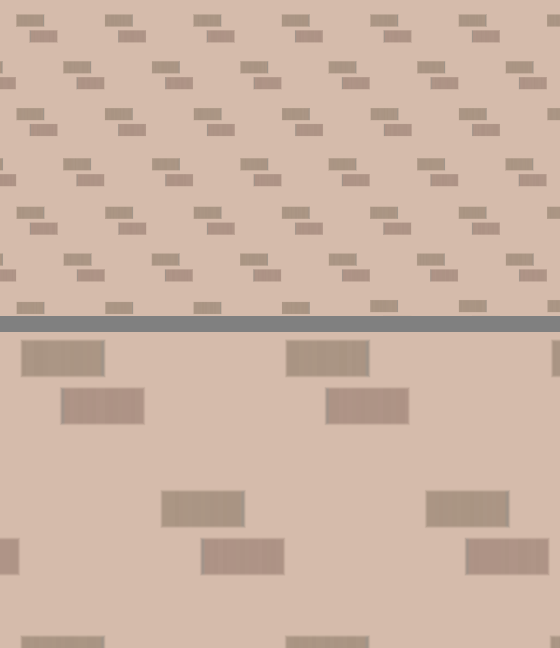
Top, the full canvas; bottom, a detail of the centre.
This pattern is drawn by a Shadertoy shader. Its source:

```glsl
// Staggered rows of paired bricks on a warm sand ground. Each row is folded into
// repeating cells, and each cell holds two box distance fields with soft edges,
// a faint grey rim on one side, slight streaks and small placement drift.

const float UNITS       = 432.0;               // canvas height in design units
const int   ROWS        = 7;
const float ROW_PITCH   = 64.0;
const float FIRST_TOP   = 19.8;                // distance from the top edge
const float COL_PITCH   = 120.9;
const float FIRST_LEFT  = 22.8;
const float STAGGER     = 64.0;                // shift of every other row
const vec2  BRICK       = vec2(38.0, 16.5);
const vec2  PAIR_OFFSET = vec2(18.0, 21.7);    // upper brick to lower brick
const float CELL_MARGIN = 20.0;
const float SOFTNESS    = 0.9;
const float JITTER      = 0.7;
const float RIM_WIDTH   = 1.6;

const vec3 GROUND = vec3(0.835, 0.735, 0.670);
const vec3 UPPER  = vec3(0.667, 0.584, 0.516);
const vec3 LOWER  = vec3(0.682, 0.578, 0.525);
const vec3 RIM    = vec3(0.600, 0.575, 0.545);

float hash(vec2 p) {
    return fract(sin(dot(p, vec2(127.1, 311.7))) * 43758.5453);
}

// Signed distance to a box whose upper left corner is the origin
float boxDistance(vec2 p, vec2 size) {
    vec2 d = abs(p - 0.5 * size) - 0.5 * size;
    return length(max(d, 0.0)) + min(max(d.x, d.y), 0.0);
}

// Rows slip down in uneven steps; the last one also breaks partway across
float rowDrift(float row, float col) {
    float drift = 4.6 * step(2.5, row) + 2.2 * step(3.5, row);
    return drift + step(5.5, row) * (col > 3.5 ? -0.4 : 2.2);
}

vec3 paintBrick(vec3 base, vec2 p, vec3 tint, float rimX, float seed, float soft) {
    float cover = 1.0 - smoothstep(-soft, soft, boxDistance(p, BRICK));
    float rim = 1.0 - smoothstep(0.0, RIM_WIDTH, abs(p.x - rimX));
    float streak = hash(vec2(floor(p.x / 2.0), seed)) - 0.5;
    vec3 color = mix(tint + 0.010 * streak, RIM, 0.6 * rim);
    return mix(base, color, cover);
}

void mainImage(out vec4 fragColor, in vec2 fragCoord) {
    float pixel = UNITS / iResolution.y;
    vec2 p = vec2(fragCoord.x, iResolution.y - fragCoord.y) * pixel;
    float soft = max(SOFTNESS, 0.7 * pixel);
    vec3 color = GROUND;

    for (int i = 0; i < ROWS; i++) {
        float row = float(i);

        // Fold the row into cells
        float x = p.x - FIRST_LEFT - STAGGER * mod(row, 2.0) + CELL_MARGIN;
        float col = floor(x / COL_PITCH);
        float seed = hash(vec2(col, row));

        // Corner of the upper brick in this cell
        vec2 q;
        q.x = x - col * COL_PITCH - CELL_MARGIN - JITTER * (seed - 0.5);
        q.y = p.y - FIRST_TOP - row * ROW_PITCH - rowDrift(row, col);

        color = paintBrick(color, q, UPPER, BRICK.x - 0.8, seed, soft);
        color = paintBrick(color, q - PAIR_OFFSET, LOWER, 0.8, seed + 1.0, soft);
    }

    fragColor = vec4(color, 1.0);
}
```
